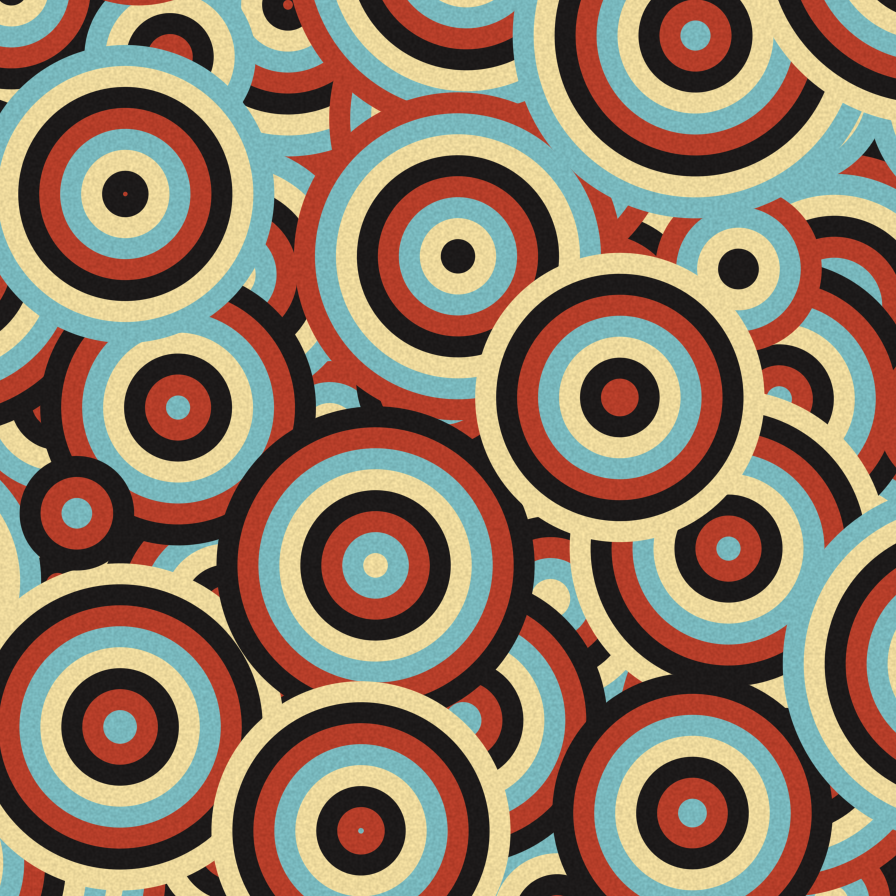
Give the GLSL for this pattern, as a WebGL 2 fragment shader.

```glsl
#version 300 es
precision highp float;

uniform vec2 u_resolution;
out vec4 fragColor;

const vec3 BLACK = vec3(0.11, 0.10, 0.10);
const vec3 RED   = vec3(0.71, 0.24, 0.16);
const vec3 BLUE  = vec3(0.47, 0.72, 0.74);
const vec3 CREAM = vec3(0.93, 0.85, 0.61);
const vec3 INKS[4] = vec3[4](BLACK, RED, BLUE, CREAM); // order going inward

const int DISC_COUNT = 90;
const float RING_WIDTH = 0.0234;
const float MARGIN = 0.1;

vec2 hash22(vec2 p) {
    vec3 q = fract(p.xyx * vec3(0.1031, 0.1030, 0.0973));
    q += dot(q, q.yzx + 33.33);
    return fract((q.xx + q.yz) * q.zy);
}

vec2 latticeGradient(vec2 cell) {
    float angle = 6.2832 * hash22(cell).x;
    return vec2(cos(angle), sin(angle));
}

float gradientNoise(vec2 p) {
    vec2 cell = floor(p);
    vec2 f = p - cell;
    vec2 u = f * f * f * (f * (f * 6.0 - 15.0) + 10.0);
    vec2 e = vec2(1.0, 0.0);
    float a = dot(latticeGradient(cell), f);
    float b = dot(latticeGradient(cell + e.xy), f - e.xy);
    float c = dot(latticeGradient(cell + e.yx), f - e.yx);
    float d = dot(latticeGradient(cell + e.xx), f - e.xx);
    return mix(mix(a, b, u.x), mix(c, d, u.x), u.y);
}

// Low-discrepancy centre with jitter: neighbours in the stack lie far apart
vec2 discCentre(float index, vec2 extent) {
    vec2 spread = fract(vec2(0.17, 0.43) + index * vec2(0.75488, 0.56984));
    vec2 jitter = 0.09 * (hash22(vec2(index, 7.0)) - 0.5);
    return mix(vec2(-MARGIN), extent + MARGIN, spread) + jitter;
}

// Whole rings plus a core that never shrinks to a speck
float discRadius(float index) {
    vec2 h = hash22(vec2(index, 31.0));
    float rings = floor(mix(2.0, 8.5, sqrt(h.x)));
    return RING_WIDTH * (rings + mix(0.55, 1.3, h.y));
}

// Ring colour at a depth inside the rim, blended across the nearest border
vec3 ringColour(float depth, int firstInk, float pixel) {
    float t = depth / RING_WIDTH;
    float border = floor(t + 0.5);
    float blend = smoothstep(-0.75, 0.75, (t - border) * RING_WIDTH / pixel);
    int inner = int(max(border, 0.0));
    int outer = max(inner - 1, 0);
    return mix(INKS[(firstInk + outer) % 4], INKS[(firstInk + inner) % 4], blend);
}

// Stack of discs, composited from the top down
vec3 discStack(vec2 p, vec2 extent, float pixel) {
    vec3 colour = vec3(0.0);
    float remaining = 1.0;
    for (int i = 0; i < DISC_COUNT; i++) {
        float index = float(i);
        float depth = discRadius(index) - distance(p, discCentre(index, extent));
        float cover = smoothstep(-0.75, 0.75, depth / pixel);
        if (cover <= 0.0) continue;
        int firstInk = int(4.0 * hash22(vec2(index, 53.0)).x) % 4;
        colour += remaining * cover * ringColour(depth, firstInk, pixel);
        remaining *= 1.0 - cover;
        if (remaining < 0.002) break;
    }
    return colour + remaining * CREAM;
}

// Fine print grain, strongest on the light inks
vec3 addGrain(vec3 colour, vec2 p) {
    float grain = 0.6 * gradientNoise(p * 331.0) + 0.4 * gradientNoise(p * 187.0 + 19.0);
    return colour * (1.0 + 0.12 * grain) + 0.025 * grain;
}

void main() {
    float side = min(u_resolution.x, u_resolution.y);
    vec2 p = gl_FragCoord.xy / side;
    vec3 colour = discStack(p, u_resolution / side, 1.0 / side);
    fragColor = vec4(addGrain(colour, p), 1.0);
}
```
